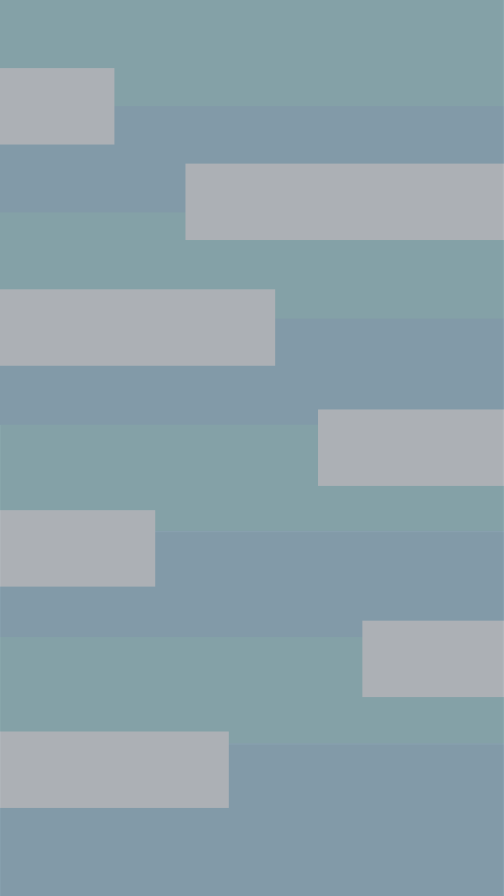
Give the GLSL for this background, as a Shadertoy shader.

```glsl
// Antialiased coverage of the span from a to b, with pixel size px
float span(float x, float a, float b, float px) {
    return clamp((min(x + 0.5 * px, b) - max(x - 0.5 * px, a)) / px, 0.0, 1.0);
}

void mainImage(out vec4 fragColor, in vec2 fragCoord) {
    const vec3 green = vec3(0.516, 0.631, 0.653);
    const vec3 blue = vec3(0.508, 0.604, 0.659);
    const vec3 grey = vec3(0.674, 0.692, 0.711);

    // x runs rightward, y runs downward from the top edge
    vec2 px = 1.0 / iResolution.xy;
    vec2 p = fragCoord * px;
    p.y = 1.0 - p.y;

    // Alternating bands; the last one reaches the bottom
    vec3 color = blue;
    for (int i = 0; i < 4; i++) {
        float top = float(i) * 0.237;
        color = mix(color, green, span(p.y, top, top + 0.1185, px.y));
    }

    // Faint light seams below the two lower green bands
    for (int i = 0; i < 2; i++) {
        float seam = 0.5927 + float(i) * 0.237;
        color += 0.025 * span(p.y, seam, seam + 0.0013, px.y);
    }

    // Bars growing in turn from the left and right sides: top, length
    vec2 bars[7] = vec2[7](
        vec2(0.0760, 0.227), vec2(0.1826, 0.632), vec2(0.3229, 0.546),
        vec2(0.4570, 0.369), vec2(0.5694, 0.308), vec2(0.6927, 0.281),
        vec2(0.8164, 0.454));
    for (int i = 0; i < 7; i++) {
        float fromSide = i % 2 == 0 ? p.x : 1.0 - p.x;
        float cover = span(fromSide, -1.0, bars[i].y, px.x)
                    * span(p.y, bars[i].x, bars[i].x + 0.0853, px.y);
        color = mix(color, grey, cover);
    }

    // Thin pale rims: full right side, lower left side
    color += 0.03 * span(p.x, 0.9977, 1.0, px.x);
    color += 0.02 * span(p.x, 0.0, 0.0018, px.x) * step(0.474, p.y);

    fragColor = vec4(color, 1.0);
}
```
